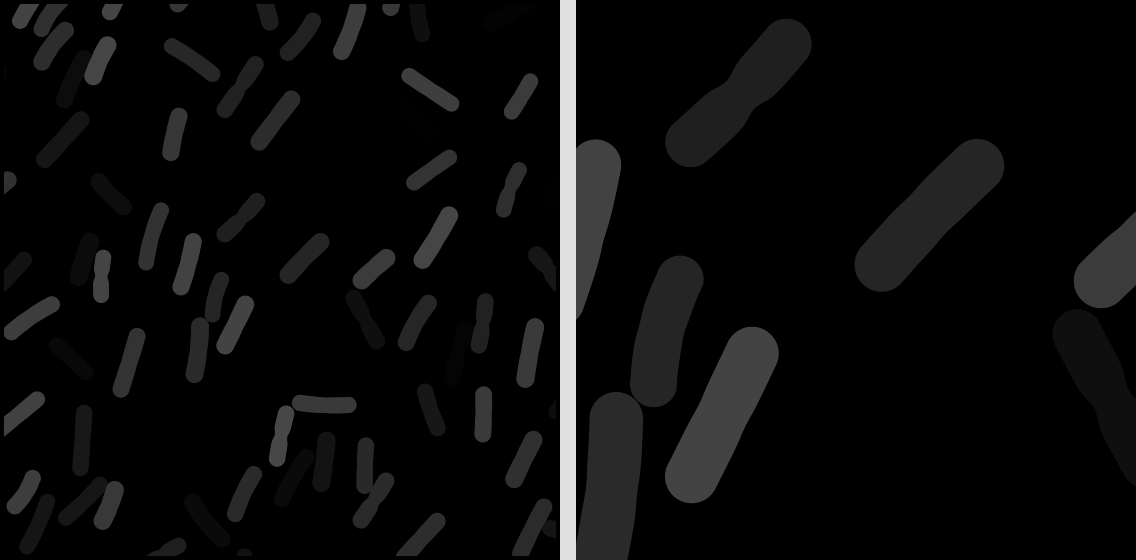
Left: the whole. Right: its middle third, enlarged.
Give the GLSL for this pattern, as a Shadertoy shader.

```glsl
// Scattered rod-shaped cells in flat dark greys on a black field.

#define CELL 0.08          // spacing of the placement grid
#define JITTER 0.8         // share of a grid cell a rod may wander in
#define ROD_RADIUS 0.0151
#define HALF_MIN 0.029     // half length of the rod's core
#define HALF_MAX 0.050
#define CLEARANCE 0.026    // least gap between the cores of two rods
#define LEAN 1.02          // prevailing direction in radians
#define GREY_MAX 0.28
#define FRAME 0.007        // width of the black border

struct Rod {
    vec2 center, axis;
    float halfLength, radius, bend, waist, grey, priority;
    bool present;
};

vec3 hash3(vec2 cell, float salt) {
    vec3 h = fract(vec3(cell.xyx + salt * 7.31) * vec3(0.1031, 0.1030, 0.0973));
    h += dot(h, h.yxz + 33.33);
    return fract((h.xxy + h.yzz) * h.zyx);
}

float valueNoise(vec2 p, float salt) {
    vec2 i = floor(p), f = fract(p);
    f = f * f * (3.0 - 2.0 * f);
    vec2 e = vec2(1.0, 0.0);
    float low = mix(hash3(i, salt).x, hash3(i + e, salt).x, f.x);
    float high = mix(hash3(i + e.yx, salt).x, hash3(i + e.xx, salt).x, f.x);
    return mix(low, high, f.y);
}

// One candidate rod per grid cell; noise gathers rods into loose clumps.
Rod makeRod(vec2 cell) {
    vec3 place = hash3(cell + 50.0, 1.0);
    vec3 shape = hash3(cell + 50.0, 2.0);
    vec3 look = hash3(cell + 50.0, 3.0);
    vec3 extra = hash3(cell + 50.0, 4.0);
    Rod rod;
    rod.center = (cell + 0.5 + JITTER * (place.xy - 0.5)) * CELL;

    // Neighbours lean alike, with a few rods turned across.
    float swirl = valueNoise(rod.center * 4.0 + 20.0, 5.0) - 0.5;
    float angle = LEAN + 1.3 * swirl + 0.6 * (shape.x - 0.5);
    if (extra.x < 0.15) angle += 1.25;
    rod.axis = vec2(cos(angle), sin(angle));

    rod.halfLength = mix(HALF_MIN, HALF_MAX, shape.y);
    rod.radius = ROD_RADIUS * mix(0.92, 1.08, shape.z);
    rod.bend = 0.007 * (look.x - 0.5);
    rod.waist = extra.y < 0.25 ? 0.22 : 0.04;
    rod.grey = GREY_MAX * look.y;
    rod.priority = look.z;
    float crowd = 0.16 + valueNoise(rod.center * 4.0 + 40.0, 6.0);
    rod.present = place.z < crowd;
    return rod;
}

// Signed distance to a slightly bent capsule with a pinched waist.
float rodDistance(vec2 p, Rod rod) {
    vec2 d = p - rod.center;
    vec2 q = vec2(dot(d, rod.axis), dot(d, vec2(-rod.axis.y, rod.axis.x)));
    float along = clamp(q.x / rod.halfLength, -1.0, 1.0);
    q.y += rod.bend * (along * along - 0.5);
    q.x -= along * rod.halfLength;
    float pinch = rod.waist * exp(-20.0 * along * along);
    return length(q) - rod.radius * (1.0 - pinch);
}

float coreGap(Rod a, Rod b) {
    float gap = 1.0;
    for (int i = -2; i <= 2; i++) {
        vec2 d = a.center + a.axis * a.halfLength * float(i) * 0.5 - b.center;
        float along = clamp(dot(d, b.axis), -b.halfLength, b.halfLength);
        gap = min(gap, length(d - b.axis * along));
    }
    return gap;
}

// A rod gives way to any crowding neighbour of higher priority.
bool survives(Rod rod, vec2 cell) {
    for (int y = -2; y <= 2; y++)
    for (int x = -2; x <= 2; x++) {
        if (x == 0 && y == 0) continue;
        Rod other = makeRod(cell + vec2(x, y));
        if (other.present && other.priority > rod.priority
            && min(coreGap(rod, other), coreGap(other, rod)) < CLEARANCE) return false;
    }
    return true;
}

void mainImage(out vec4 fragColor, in vec2 fragCoord) {
    vec2 p = fragCoord / iResolution.y;
    float soft = 0.6 / iResolution.y;
    vec2 home = floor(p / CELL);
    float shade = 0.0;

    for (int y = -1; y <= 1; y++)
    for (int x = -1; x <= 1; x++) {
        vec2 cell = home + vec2(x, y);
        Rod rod = makeRod(cell);
        float d = rodDistance(p, rod);
        if (rod.present && d < soft && survives(rod, cell))
            shade = max(shade, rod.grey * (1.0 - smoothstep(-soft, soft, d)));
    }

    // Black border that trims the outermost rods.
    vec2 size = iResolution.xy / iResolution.y;
    vec2 edge = min(p, size - p) - FRAME;
    shade *= smoothstep(-soft, soft, min(edge.x, edge.y));
    fragColor = vec4(vec3(shade), 1.0);
}
```
